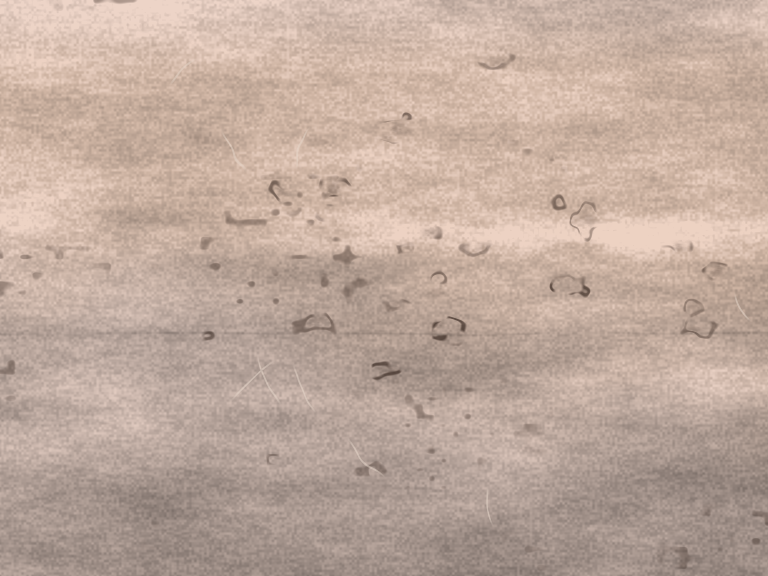
Reproduce this texture procedurally as a Shadertoy shader.

```glsl
const vec3 WARM_TINT = vec3(1.0, 0.872, 0.788);
const vec3 COOL_TINT = vec3(1.0, 0.906, 0.866);
const vec3 STAIN_COLOR = vec3(0.25, 0.19, 0.16);
const vec3 CHALK_COLOR = vec3(0.91, 0.85, 0.80);

float hash(vec2 p) {
    vec3 q = fract(vec3(p.xyx) * 0.1031);
    q += dot(q, q.yzx + 33.33);
    return fract((q.x + q.y) * q.z);
}

float noise(vec2 p) {
    vec2 i = floor(p), f = fract(p);
    f = f * f * (3.0 - 2.0 * f);
    float low = mix(hash(i), hash(i + vec2(1, 0)), f.x);
    float high = mix(hash(i + vec2(0, 1)), hash(i + vec2(1, 1)), f.x);
    return mix(low, high, f.y);
}

float fbm(vec2 p) {
    float sum = 0.0, amp = 0.5;
    for (int i = 0; i < 5; i++) {
        sum += amp * noise(p);
        p = mat2(1.6, 0.12, -0.12, 2.1) * p + 17.3;
        amp *= 0.52;
    }
    return sum;
}

float bell(float x, float center, float width) {
    float d = (x - center) / width;
    return exp(-d * d);
}

// Broken ring with a soft smudge inside
float ringStain(vec2 p, vec2 center, vec2 radius, float seed) {
    vec2 q = (p - center) / radius;
    if (dot(q, q) > 9.0) return 0.0;
    q += 1.1 * (vec2(noise(p * 55.0 + seed), noise(p * 55.0 + seed + 40.0)) - 0.5);
    float d = abs(length(q) - 1.0) * radius.y;
    float gaps = smoothstep(0.42, 0.7, noise(p * vec2(38.0, 60.0) + seed * 3.0));
    float line = (1.0 - smoothstep(0.0008, 0.005, d)) * gaps;
    float smudge = exp(-1.3 * dot(q, q)) * smoothstep(0.35, 0.75, fbm(p * 45.0 + seed));
    return 0.75 * line + 0.4 * smudge;
}

// Thin bent line fading towards its ends
float scratch(vec2 p, vec2 center, float angle, float halfLength) {
    vec2 axis = vec2(cos(angle), sin(angle));
    vec2 q = vec2(dot(p - center, axis), dot(p - center, vec2(-axis.y, axis.x)));
    float t = q.x / halfLength;
    q.y += 0.007 * t * t + 0.008 * (noise(p * 35.0) - 0.5);
    float line = 1.0 - smoothstep(0.0004, 0.0026, abs(q.y));
    return line * (1.0 - smoothstep(0.5, 1.0, abs(t)));
}

// Brightness from top to bottom, with cloudy patches and level streaks
float plasterTone(vec2 p) {
    float y = p.y + 0.10 * (fbm(p * vec2(2.0, 4.0)) - 0.5);
    float tone = mix(0.59, 0.71, smoothstep(-0.05, 0.32, y));
    tone += 0.085 * smoothstep(0.32, 0.65, y) + 0.05 * smoothstep(0.8, 1.0, y);
    tone += 0.05 * (1.0 - smoothstep(0.0, 0.45, p.x)) * smoothstep(0.05, 0.3, y);
    tone += 0.20 * (fbm(p * vec2(3.5, 6.0) + 8.0) - 0.5);
    tone += 0.15 * (fbm(p * vec2(4.0, 26.0) + 31.0) - 0.5);
    tone += 0.10 * (fbm(p * vec2(14.0, 22.0) + 63.0) - 0.5);
    return tone;
}

// Worn pale bands
float paleBands(vec2 p) {
    float y = p.y + 0.05 * (fbm(p * vec2(4.0, 9.0) + 5.0) - 0.5);
    float wear = smoothstep(0.32, 0.62, fbm(p * vec2(7.0, 18.0) + 21.0));
    float upper = bell(y, 0.59, 0.032) * smoothstep(0.2, 0.85, p.x);
    float lower = bell(y, 0.33, 0.045) * smoothstep(0.4, 0.7, p.x);
    float corner = bell(y, 0.27, 0.11) * (1.0 - smoothstep(0.05, 0.45, p.x));
    return wear * (upper + 0.5 * lower + 0.5 * corner);
}

void mainImage(out vec4 fragColor, in vec2 fragCoord) {
    vec2 p = fragCoord / iResolution.y;
    float tone = plasterTone(p) + 0.13 * paleBands(p);

    // Faint level seam
    float seamY = 0.42 + 0.008 * (noise(p * vec2(6.0, 1.0)) - 0.5);
    tone -= 0.07 * bell(p.y, seamY, 0.0025) * smoothstep(0.35, 0.7, noise(p * vec2(9.0, 2.0)));

    // Fine grain and short fibres
    tone += 0.12 * (noise(p * 230.0) - 0.5);
    tone += 0.06 * (noise(p * vec2(45.0, 210.0) + 9.0) - 0.5);
    tone = min(tone, 0.93);

    float warmth = smoothstep(0.25, 0.75, p.y + 0.22 * (p.x - 0.6) + 0.4 * (fbm(p * 3.0) - 0.5));
    warmth *= 1.0 - 0.7 * smoothstep(0.86, 1.0, p.y);
    warmth *= 1.0 - 0.5 * smoothstep(0.8, 0.9, tone);
    vec3 color = tone * mix(COOL_TINT, WARM_TINT, 0.2 + 0.8 * warmth);

    // Ring stains gathered around the middle
    float stain = 0.0;
    for (int i = 0; i < 26; i++) {
        float k = float(i) * 7.0 + 3.0;
        vec2 spread = vec2(hash(vec2(k, 1)) + hash(vec2(k, 2)), hash(vec2(k, 3)) + hash(vec2(k, 4))) - 1.0;
        vec2 center = vec2(0.70, 0.52) + spread * vec2(0.68, 0.42);
        vec2 radius = mix(0.010, 0.032, hash(vec2(k, 5))) * vec2(1.0, mix(0.4, 0.9, hash(vec2(k, 6))));
        stain = max(stain, ringStain(p, center, radius, k) * mix(0.3, 1.0, hash(vec2(k, 7))));
    }

    // Small specks in a few areas
    float speckArea = smoothstep(0.52, 0.68, fbm(p * 4.0 + 77.0));
    stain = max(stain, 0.4 * speckArea * smoothstep(0.74, 0.92, noise(p * vec2(48.0, 65.0))));
    color = mix(color, STAIN_COLOR, stain);

    // Pale scratches
    float chalk = 0.0;
    for (int i = 0; i < 9; i++) {
        float k = float(i) * 5.0 + 211.0;
        vec2 center = vec2(1.33 * hash(vec2(k, 1)), hash(vec2(k, 2)));
        float angle = mix(0.3, 2.4, hash(vec2(k, 3)));
        chalk = max(chalk, scratch(p, center, angle, mix(0.025, 0.06, hash(vec2(k, 4)))));
    }
    fragColor = vec4(mix(color, CHALK_COLOR, 0.5 * chalk), 1.0);
}
```
